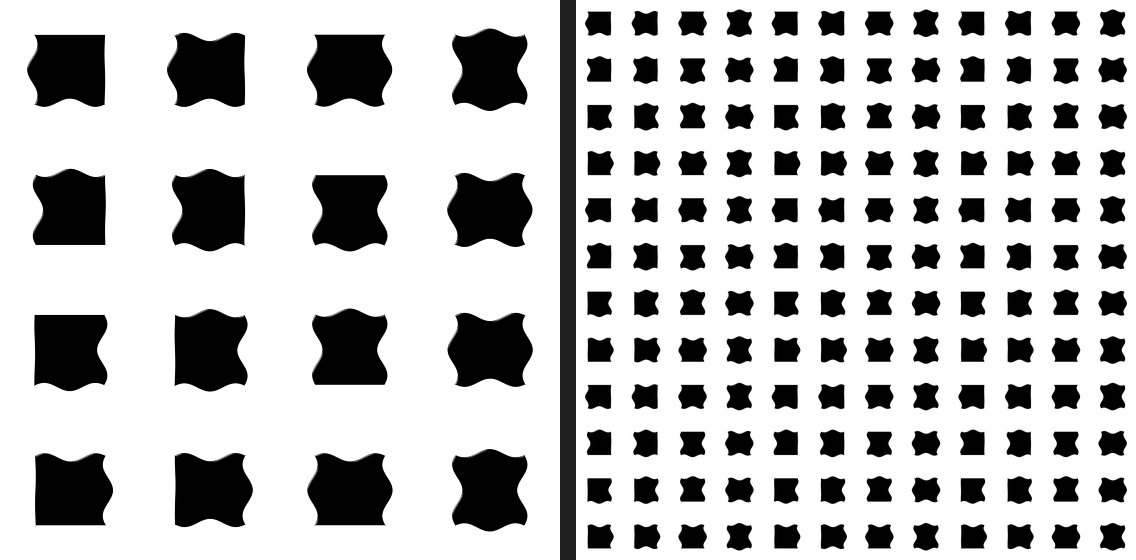
Left, the tile; right, the same tile 3 across and 3 down.
Give the GLSL for this pattern, as a three.js fragment shader.

```glsl
// Sixteen black jigsaw pieces on white, four by four, with waved and flat sides.
varying vec2 vUv;

float hash(vec2 p) {
  return fract(sin(dot(p, vec2(12.7, 78.2))) * 437.5);
}

// Signed distance to one side; kind is 1 for a tab, -1 for a notch, 0 for flat.
float sideDistance(float across, float along, float kind, float rise, float swing) {
  float wave = kind * (rise + swing * cos(4.3 * along));
  float slope = kind * swing * 4.3 * sin(4.3 * along);
  return (across - 1.0 - wave) / sqrt(1.0 + slope * slope);
}

// Signed distance to a piece whose plain body spans -1 to 1.
float pieceDistance(vec2 p, vec2 id) {
  bool upperHalf = id.y > 1.5;
  bool outerRow = abs(id.y - 1.5) > 1.0;
  float tab = (outerRow ? 1.0 : -1.0) * (id.x > 2.5 ? -1.0 : 1.0);

  // Kinds of side: x is left or bottom, y is right or top.
  vec2 sideways = vec2(tab);
  vec2 upright = vec2(-tab);

  // Border pieces lose the wave on the sides that face outward.
  if (id.x < 1.5) sideways *= upperHalf ? vec2(1.0, 0.0) : vec2(0.0, 1.0);
  bool cornerPiece = id.x < 0.5;
  bool flatTop = cornerPiece ? mod(id.y, 2.0) > 0.5 : upperHalf;
  if (cornerPiece || abs(id.x - 2.0) < 0.5)
    upright *= flatTop ? vec2(1.0, 0.0) : vec2(0.0, 1.0);

  // Flat vertical sides waver slightly, as if cut by hand.
  vec2 waver = (1.0 - abs(sideways)) * 0.01 * sin(4.0 * p.y + id.x + 2.0 * id.y);
  float left = sideDistance(-p.x + waver.x, p.y, sideways.x, 0.071, 0.146);
  float right = sideDistance(p.x + waver.y, p.y, sideways.y, 0.071, 0.146);
  float bottom = sideDistance(-p.y, p.x, upright.x, 0.06, 0.117);
  float top = sideDistance(p.y, p.x, upright.y, 0.06, 0.117);
  return max(max(left, right), max(bottom, top));
}

void main() {
  vec2 id = floor(vUv * 4.0);
  vec2 p = (fract(vUv * 4.0) - 0.5) * 4.0;
  p += 0.024 * (vec2(hash(id), hash(id + 7.0)) - 0.5);

  float d = pieceDistance(p, id);

  // Grey fringe just inside the edges that face the upper left.
  float facing = (pieceDistance(p + vec2(-0.014, 0.014), id) - d) / 0.02;
  float fringe = 0.75 * smoothstep(0.7, 1.0, facing) * smoothstep(-0.06, 0.0, d);

  float paper = smoothstep(-0.018, 0.018, d);
  gl_FragColor = vec4(vec3(max(paper, fringe)), 1.0);
}
```
